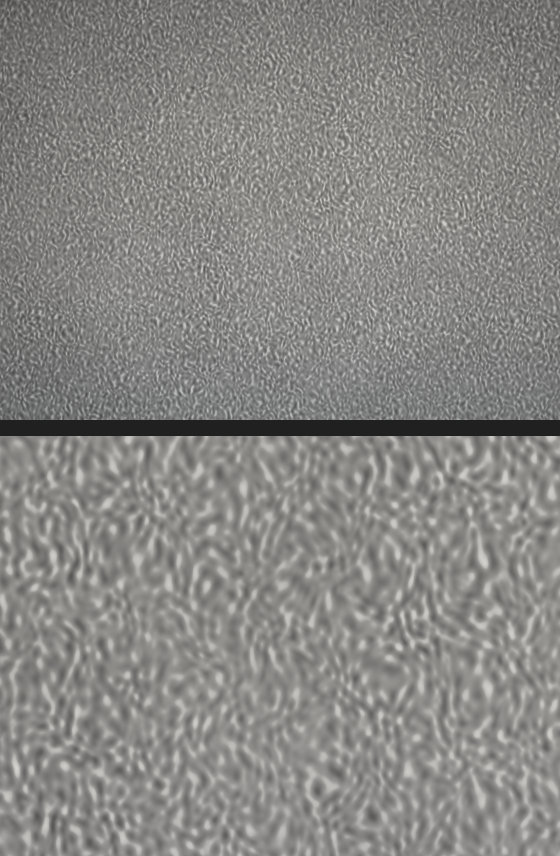
Top: the whole. Bottom: its middle third, enlarged.
A Shadertoy shader for this texture:

```glsl
// Grey pebbled plastic: fine embossed grain, lit from the side, with soft vignetting.

const vec2  GRAIN_CELLS   = vec2(122.0, 100.0); // noise cells per canvas height
const float WARP_SCALE    = 0.2;                // size of the drift in grain direction
const float WARP_AMOUNT   = 1.1;
const vec2  LIGHT_STEP    = vec2(0.5, 0.08);    // offset towards the shaded side, in cells
const float HEIGHT_WEIGHT = 0.75;
const float SLOPE_WEIGHT  = 0.42;
const float BASE_TONE     = 0.556;
const float GRAIN_TONE    = 0.047;
const float GLINT_TONE    = 0.075;
const float BLOTCH_TONE   = 0.035;
const vec2  LIGHT_CENTER  = vec2(0.56, 0.45);
const float VIGNETTE      = 0.52;
const vec3  WARM_TINT     = vec3(1.010, 1.0, 0.980);
const vec3  COOL_TINT     = vec3(0.994, 1.0, 0.998);

// Random unit vector for a lattice point
vec2 latticeGradient(vec2 cell) {
    vec3 h = fract(cell.xyx * vec3(0.1031, 0.1030, 0.0973));
    h += dot(h, h.yzx + 33.33);
    float angle = 6.28319 * fract((h.x + h.y) * h.z);
    return vec2(cos(angle), sin(angle));
}

float gradientNoise(vec2 p) {
    vec2 cell = floor(p);
    vec2 f = p - cell;
    vec2 w = f * f * f * (f * (f * 6.0 - 15.0) + 10.0);
    vec2 e = vec2(1.0, 0.0);
    float a = dot(latticeGradient(cell), f);
    float b = dot(latticeGradient(cell + e.xy), f - e.xy);
    float c = dot(latticeGradient(cell + e.yx), f - e.yx);
    float d = dot(latticeGradient(cell + e.xx), f - e.xx);
    return mix(mix(a, b, w.x), mix(c, d, w.x), w.y);
}

// Two layers turned opposite ways hide the lattice; about unit deviation
float grainHeight(vec2 p) {
    const mat2 turn = mat2(0.92, 0.39, -0.39, 0.92);
    return 3.5 * (gradientNoise(turn * p) + gradientNoise(p * turn + 57.3));
}

void mainImage(out vec4 fragColor, in vec2 fragCoord) {
    vec2 uv = fragCoord / iResolution.xy;
    vec2 pos = fragCoord / iResolution.y;

    // Grain space with a slow drift in direction
    vec2 p = pos * GRAIN_CELLS + 200.0;
    vec2 drift = p * WARP_SCALE;
    p += WARP_AMOUNT * vec2(gradientNoise(drift), gradientNoise(drift + 31.7));

    // Raised grains, bright on the lit flank
    float height = grainHeight(p);
    float slope = height - grainHeight(p + LIGHT_STEP);
    float relief = HEIGHT_WEIGHT * height + SLOPE_WEIGHT * slope;
    float glint = smoothstep(0.6, 2.5, relief);

    // Uneven gloss and faint blotches across the sheet
    float gloss = 1.0 + 0.3 * gradientNoise(pos * 7.0 + 11.0);
    float blotch = gradientNoise(pos * 5.0 + 3.0) + 0.7 * gradientNoise(pos * 16.0 + 23.0);
    float tone = BASE_TONE + BLOTCH_TONE * blotch;
    tone += gloss * (GRAIN_TONE * relief + GLINT_TONE * glint);

    // Broad lighting and tint
    vec2 q = uv - LIGHT_CENTER;
    tone *= 1.0 - VIGNETTE * dot(q, q);
    vec3 tint = mix(COOL_TINT, WARM_TINT, smoothstep(0.0, 0.55, uv.y));
    fragColor = vec4(clamp(tone * tint, 0.0, 1.0), 1.0);
}
```
